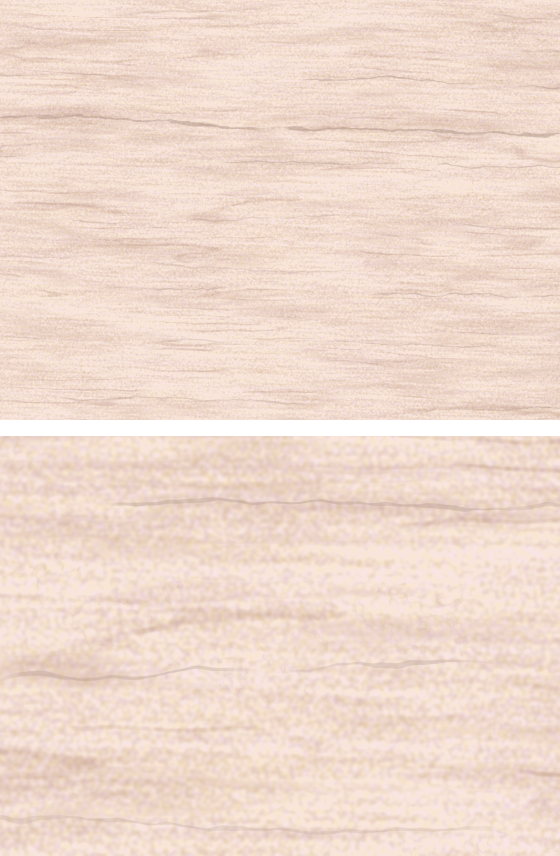
Top, the full canvas; bottom, a detail of the centre.
Write a WebGL 2 fragment shader that draws this texture.

```glsl
#version 300 es
precision highp float;
// Pale, pinkish weathered wood with horizontal grain, thin cracks and fine speckle.

uniform vec2 u_resolution;
out vec4 fragColor;

const vec3 LIGHT_WOOD = vec3(0.966, 0.886, 0.848);
const vec3 DARK_WOOD  = vec3(0.865, 0.752, 0.702);
const vec3 CRACK_TONE = vec3(0.700, 0.600, 0.550);
const vec3 TINT_SHIFT = vec3(0.000, 0.004, -0.075); // pink towards cream
const float MEAN_TONE = 0.87;
const float GRAIN_SLOPE = 0.022;
const float GRAIN_WAVE = 0.014;
const float SPECKLE_SCALE = 211.0;
const float SPECKLE_STRENGTH = 0.52;
const float FIBRE_STRENGTH = 0.40;
const int CRACK_COUNT = 9;
const int MAIN_CRACK = 6;
const float CRACK_WIDTH = 0.0013;
const float CRACK_STRENGTH = 0.50;

uint scramble(uint n) {
  n = (n ^ (n >> 16)) * 0x7feb352du;
  n = (n ^ (n >> 15)) * 0x846ca68bu;
  return n ^ (n >> 16);
}

float hash(ivec2 cell) {
  uint n = scramble(uint(cell.x) + scramble(uint(cell.y)));
  return float(n >> 8) / 16777216.0;
}

float cornerSlope(ivec2 cell, vec2 offset) {
  float angle = 6.28318 * hash(cell);
  return dot(vec2(cos(angle), sin(angle)), offset);
}

float gradientNoise(vec2 p) {
  ivec2 cell = ivec2(floor(p));
  vec2 f = fract(p);
  vec2 u = f * f * f * (f * (f * 6.0 - 15.0) + 10.0);
  float low = mix(cornerSlope(cell, f),
                  cornerSlope(cell + ivec2(1, 0), f - vec2(1, 0)), u.x);
  float high = mix(cornerSlope(cell + ivec2(0, 1), f - vec2(0, 1)),
                   cornerSlope(cell + ivec2(1, 1), f - vec2(1, 1)), u.x);
  return mix(low, high, u.y);
}

float fbm(vec2 p) {
  float sum = 0.0, amplitude = 1.0;
  for (int i = 0; i < 4; i++) {
    sum += amplitude * gradientNoise(p);
    p = p * 2.03 + vec2(17.3, 9.1);
    amplitude *= 0.55;
  }
  return sum;
}

// Returns line darkness in x and the soft shading beside it in y.
vec2 cracks(vec2 p, float pixel) {
  vec2 result = vec2(0.0);
  for (int i = 0; i < CRACK_COUNT; i++) {
    float seed = 13.7 * float(i) + 4.3;
    float main = i == MAIN_CRACK ? 1.0 : 0.0;
    float height = (float(i) + 0.2 + 0.6 * hash(ivec2(i, 91))) / float(CRACK_COUNT);
    float path = height + 0.022 * gradientNoise(vec2(p.x * 1.8, seed))
               + 0.010 * fbm(vec2(p.x * 8.0, seed + 3.0));
    float d = p.y - path;

    // Each crack opens, closes and breaks along its length.
    float opening = fbm(vec2(p.x * 2.6, seed + 9.0));
    float present = smoothstep(-0.10, 0.20, opening + 0.05 + 0.4 * main);
    float swell = 0.5 + 2.2 * abs(fbm(vec2(p.x * 11.0, seed + 21.0)));
    float width = CRACK_WIDTH * swell * (1.0 + main);
    float weight = mix(mix(0.45, 0.95, hash(ivec2(i, 37))), 1.0, main);
    float line = 1.0 - smoothstep(width - 0.6 * pixel, width + 0.8 * pixel, abs(d));
    float shade = exp(-abs(d) / (d > 0.0 ? 0.014 : 0.005));
    result = max(result, present * weight * vec2(line, shade));
  }
  return result;
}

// Thin broken lines along the zero contours of stretched noise.
float hairline(vec2 p, float gate) {
  float contour = abs(gradientNoise(p) + 0.12 * gradientNoise(p * vec2(9.0, 1.0)));
  return gate * (1.0 - smoothstep(0.01, 0.09, contour));
}

void main() {
  float pixel = 1.0 / u_resolution.y;
  vec2 p = gl_FragCoord.xy * pixel;

  // Gently sloping, wavy grain direction.
  vec2 g = p;
  g.y += GRAIN_SLOPE * (p.x - 0.67) + GRAIN_WAVE * gradientNoise(p * vec2(1.4, 2.5) + 5.0);

  // Pixel-fine speckle on a turned lattice, with fibres drawn along the grain.
  vec2 turned = mat2(0.8, 0.6, -0.6, 0.8) * p * SPECKLE_SCALE;
  float speckle = gradientNoise(turned + 71.0) + 0.7 * gradientNoise(turned * 0.57 + 9.0);
  float fibre = gradientNoise(g * vec2(7.0, 118.0) + 40.0)
              + 0.9 * gradientNoise(g * vec2(17.0, 187.0) + 90.0);

  // Broad bands and streaks, with ragged edges where the surface is worn.
  float broad = fbm(g * vec2(1.1, 6.0) + vec2(3.0, 31.0));
  float streak = fbm(g * vec2(3.2, 36.0) + vec2(8.0, 2.0));
  float wear = fbm(g * vec2(2.4, 19.0) + vec2(21.0, 55.0)) + 0.12 * speckle + 0.15 * fibre;
  float tone = MEAN_TONE + 0.30 * broad + 0.30 * streak
             + FIBRE_STRENGTH * fibre + SPECKLE_STRENGTH * speckle;
  tone -= 0.30 * smoothstep(0.14, 0.32, wear);

  // Long hairlines and a little fine crazing.
  float gate = smoothstep(0.02, 0.25, fbm(g * vec2(2.8, 13.0) + 47.0));
  tone -= 0.50 * hairline(g * vec2(2.0, 30.0) + 61.0, gate);
  float crazeGate = smoothstep(0.20, 0.45, fbm(p * vec2(3.0, 7.0) + 80.0));
  tone -= 0.22 * hairline(p * vec2(17.0, 26.0) + 0.4 * fbm(p * 40.0), crazeGate);

  vec2 crack = cracks(g, pixel);
  tone = clamp(tone - 0.26 * crack.y, -0.2, 1.10);

  // Cream and pink variation, then the crack lines.
  float tint = 0.12 + 1.1 * gradientNoise(turned.yx * 0.8 + 13.0)
             + 0.35 * gradientNoise(g * vec2(4.0, 70.0) + 19.0);
  vec3 color = mix(DARK_WOOD, LIGHT_WOOD, tone) + TINT_SHIFT * tint;
  color = mix(color, CRACK_TONE, CRACK_STRENGTH * crack.x);
  fragColor = vec4(clamp(color, 0.0, 1.0), 1.0);
}
```
